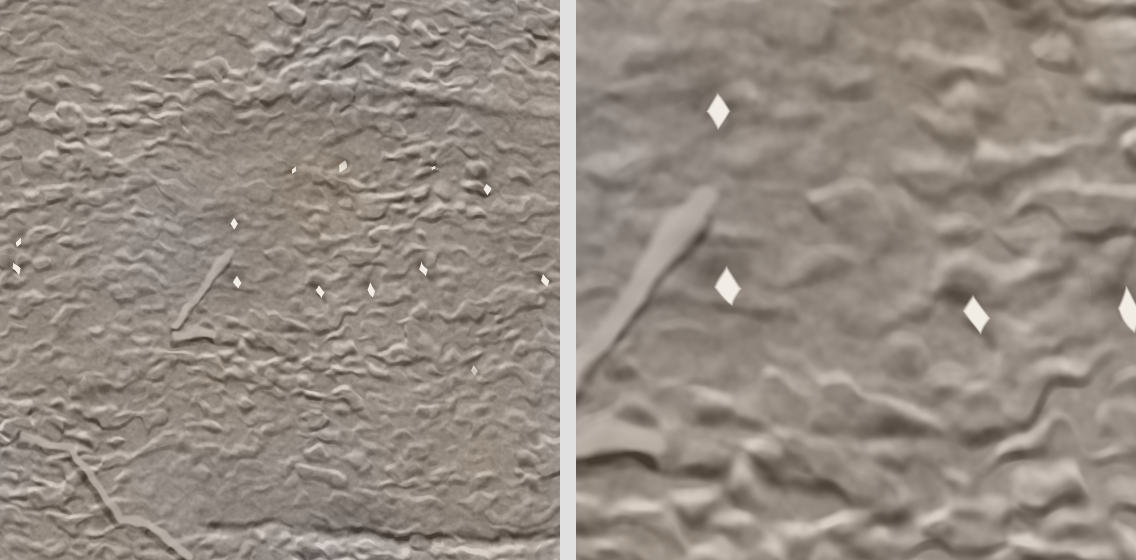
Left: the whole. Right: its middle third, enlarged.
Write a WebGL 1 fragment shader that draws this texture.

```glsl
precision highp float;
// Weathered stone ground: low clods lit from above, pale veins, a ledge and white chips.
uniform vec2 u_resolution;

vec2 hash2(vec2 cell) {
  vec3 q = fract(cell.xyx * vec3(0.1031, 0.1030, 0.0973));
  q += dot(q, q.yzx + 33.33);
  return fract((q.xx + q.yz) * q.zy);
}

// Cellular noise: every cell drops one soft bump or dent, zero on average.
float bumps(vec2 p) {
  vec2 cell = floor(p);
  float sum = 0.0;
  for (int y = -1; y <= 1; y++) {
    for (int x = -1; x <= 1; x++) {
      vec2 id = cell + vec2(float(x), float(y));
      vec2 d = id + hash2(id) - p;
      float w = max(0.0, 1.0 - dot(d, d));
      sum += w * w * (hash2(id + 71.0).x * 2.0 - 1.0);
    }
  }
  return sum;
}

// Flat-topped clods with steep rims, in two sizes.
float relief(vec2 p) {
  float large = bumps(p * vec2(27.0, 50.0));
  float small = bumps(p * vec2(55.0, 88.0) + 19.0);
  return smoothstep(-0.1, 0.55, large + 0.35 * small) + 0.55 * smoothstep(-0.3, 0.6, small);
}

float segment(vec2 p, vec2 a, vec2 b) {
  vec2 ab = b - a;
  return length(p - a - ab * clamp(dot(p - a, ab) / dot(ab, ab), 0.0, 1.0));
}

// Pale raised veins: a crooked one at lower left, a hooked one in the middle.
float veins(vec2 p) {
  float d = segment(p, vec2(0.04, 0.22), vec2(0.125, 0.20));
  d = min(d, segment(p, vec2(0.125, 0.20), vec2(0.215, 0.075)));
  d = min(d, segment(p, vec2(0.215, 0.075), vec2(0.265, 0.068)));
  d = min(d, segment(p, vec2(0.265, 0.068), vec2(0.34, 0.005)));
  d = min(d, segment(p, vec2(0.41, 0.55), vec2(0.315, 0.42)));
  d = min(d, segment(p, vec2(0.315, 0.402), vec2(0.38, 0.405)));
  return 1.0 - smoothstep(0.003, 0.010, d);
}

float band(float d, float width) {
  return exp(-d * d / (width * width));
}

// Sparse angular chips: x is the white face, y the shadow around it.
vec2 chips(vec2 p) {
  vec2 cell = floor(p * 11.0);
  vec2 rnd = hash2(cell + 5.0);
  vec2 d = p - (cell + 0.25 + 0.5 * hash2(cell)) / 11.0;
  d.x += d.y * (rnd.y - 0.5);
  float size = 0.006 + 0.007 * rnd.y;
  float here = step(0.80, rnd.x) * smoothstep(0.30, 0.38, p.y) * (1.0 - smoothstep(0.68, 0.74, p.y));
  float face = 1.0 - smoothstep(size * 0.65, size, abs(d.x) * 1.3 + abs(d.y) * 0.8);
  float shade = band(length(d + vec2(0.005, -0.007)), 0.014);
  return here * vec2(face, shade);
}

void main() {
  vec2 uv = gl_FragCoord.xy / u_resolution;

  // Bend the layers gently and fray their outlines.
  vec2 fray = vec2(bumps(uv * 42.0), bumps(uv * 48.0 + 37.0));
  vec2 p = uv + 0.005 * fray;
  p.y += 0.012 * sin(uv.x * 9.0 + uv.y * 5.0) + 0.006 * sin(uv.x * 23.0 - uv.y * 11.0);
  vec2 q = uv + 0.004 * fray;

  // Patches of rough and worn ground.
  float patches = bumps(uv * vec2(4.0, 7.0) + 3.0);
  float rough = clamp(0.82 + 0.55 * patches + 0.25 * (uv.x - 0.4), 0.35, 1.2);
  float ledgeY = 0.042 + 0.024 * sin(uv.x * 7.5 - 1.9) * (1.2 - uv.x) + 0.004 * sin(uv.x * 41.0);
  float aboveLedge = q.y - ledgeY;
  float ledgeSpan = smoothstep(0.33, 0.38, uv.x);
  float apron = ledgeSpan * band(aboveLedge - 0.04, 0.035);
  rough *= 1.0 - 0.6 * apron;

  // Bright upper rims, dark undersides.
  float slope = relief(p) - relief(p + vec2(-0.002, 0.0075));
  float tone = 0.578 + 0.23 * rough * slope / (1.0 + 0.25 * abs(slope));
  tone += 0.022 * bumps(uv * vec2(9.0, 14.0) + 50.0) - 0.035 * apron;
  tone += 0.030 * bumps(uv * vec2(120.0, 150.0)) + 0.018 * bumps(uv * 230.0);

  // Upper shelf with broken shade beneath it.
  float shelf = q.y - 0.815 - 0.028 * sin(uv.x * 6.5 - 2.6);
  float shelfSpan = smoothstep(0.24, 0.42, uv.x);
  tone += shelfSpan * (0.06 * band(shelf - 0.012, 0.014) - 0.10 * band(shelf + 0.012, 0.008));
  tone -= 0.035 * shelfSpan * band(shelf + 0.05, 0.04);

  // Lower ledge: dark crevice over a pale lip.
  tone -= 0.22 * ledgeSpan * band(aboveLedge - 0.006, 0.007);
  tone += 0.13 * ledgeSpan * band(aboveLedge + 0.014, 0.012);

  // Veins with their cast shade.
  float vein = veins(q);
  tone = mix(tone, 0.73 + 0.05 * fray.x, 0.85 * vein);
  tone -= 0.17 * veins(q + vec2(0.004, 0.014)) * (1.0 - vein);

  vec2 chip = chips(q);
  tone -= 0.16 * chip.y;
  tone = clamp(tone, 0.27, 0.84);
  tone = mix(tone, 0.93, chip.x);

  // Warm grey stone with faint cool and brown stains.
  vec3 color = tone - vec3(0.0, 0.038, 0.070);
  color += 0.012 * bumps(uv * 5.0 + 80.0) * vec3(-0.6, 0.0, 1.0);
  color = mix(color, vec3(0.95, 0.94, 0.91), chip.x * 0.8);
  gl_FragColor = vec4(color, 1.0);
}
```
